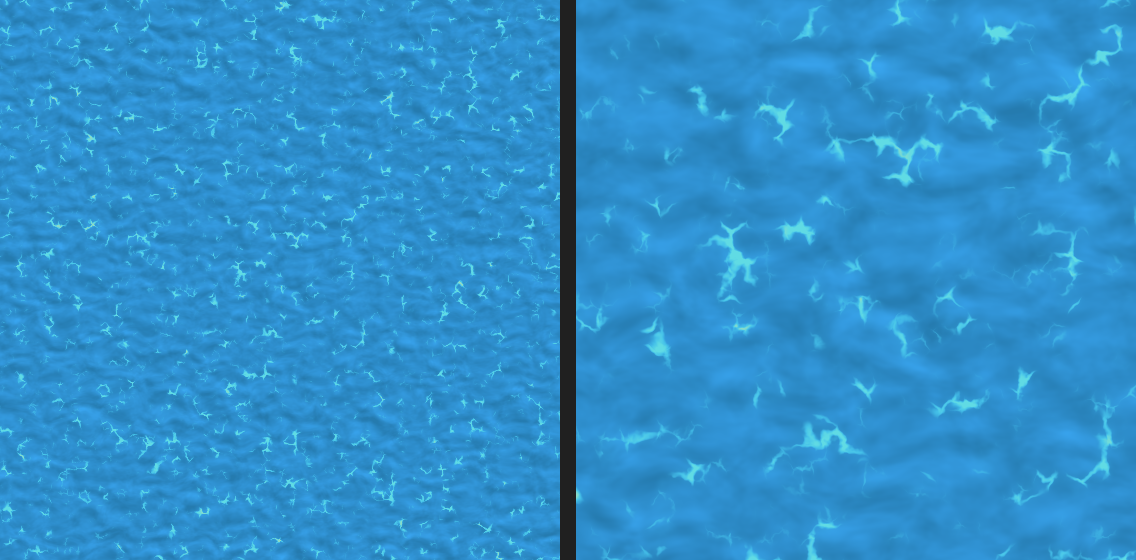
Left: the whole. Right: its middle third, enlarged.
Write a WebGL 2 fragment shader that draws this texture.

```glsl
#version 300 es
precision highp float;
// Sunlit pool water: small soft ripples shaded as a relief, overlaid with
// short broken caustic strands. Ripples are gradient noise; strands are
// warped Voronoi borders, thickened at junctions and masked by noise.

#define RIPPLE_SCALE vec2(23.0, 38.0)
#define RIPPLE_RELIEF 0.74
#define RIPPLE_BODY 0.20
#define TONE_MEAN 0.42
#define STRAND_CELLS 57.0
#define FINE_CELLS 88.0
#define STRAND_WARP 0.45
#define STRAND_WIDTH 0.34
#define STRAND_GAIN 1.05
#define HALO_GAIN 0.55
#define POINT_JITTER 0.84

uniform vec2 u_resolution;
out vec4 fragColor;

const vec3 DEEP = vec3(0.150, 0.495, 0.708);
const vec3 LIT = vec3(0.215, 0.630, 0.915);
const vec3 HAZE = vec3(0.225, 0.665, 0.905);
const vec3 CYAN = vec3(0.270, 0.760, 0.915);
const vec3 AQUA = vec3(0.390, 0.870, 0.890);
const vec3 PALE = vec3(0.600, 0.860, 0.740);

vec2 hash22(vec2 p) {
    vec3 q = fract(p.xyx * vec3(0.1031, 0.1030, 0.0973));
    q += dot(q, q.yzx + 33.33);
    return fract((q.xx + q.yz) * q.zy);
}

float cornerSlope(vec2 cell, vec2 offset) {
    return dot(hash22(cell) * 2.0 - 1.0, offset);
}

// Gradient noise, roughly -0.6 to 0.6
float noise(vec2 p) {
    vec2 i = floor(p), f = p - i;
    vec2 u = f * f * f * (f * (f * 6.0 - 15.0) + 10.0);
    vec2 e = vec2(1.0, 0.0);
    float low = mix(cornerSlope(i, f), cornerSlope(i + e.xy, f - e.xy), u.x);
    float high = mix(cornerSlope(i + e.yx, f - e.yx), cornerSlope(i + e.xx, f - e.xx), u.x);
    return mix(low, high, u.y);
}

float fbm(vec2 p) {
    float sum = 0.0, amp = 1.0;
    for (int k = 0; k < 4; k++) {
        sum += amp * noise(p);
        p = mat2(1.7, 0.9, -0.9, 1.7) * p + 17.3;
        amp *= 0.48;
    }
    return sum;
}

// Distances to the three nearest cell points
vec3 nearestThree(vec2 p) {
    vec2 i = floor(p), f = p - i;
    vec3 d = vec3(8.0);
    for (int y = -1; y <= 1; y++) {
        for (int x = -1; x <= 1; x++) {
            vec2 g = vec2(x, y);
            float r = length(g + 0.5 + POINT_JITTER * (hash22(i + g) - 0.5) - f);
            if (r < d.x) d = vec3(r, d.xy);
            else if (r < d.y) d = vec3(d.x, r, d.y);
            else d.z = min(d.z, r);
        }
    }
    return d;
}

// x: strand core, y: soft halo, z: junction blob
vec3 caustic(vec2 p, float cells, float mask) {
    vec2 q = p * cells;
    q += STRAND_WARP * vec2(fbm(q * 1.1 + 5.1), fbm(q * 1.1 + 71.7));
    vec3 d = nearestThree(q);
    float edge = d.y - d.x;
    float width = max(STRAND_WIDTH * (0.5 + 0.6 * mask), 1.5 * cells / u_resolution.y);
    float core = 1.0 - smoothstep(0.0, width, edge);
    float blob = 1.0 - smoothstep(0.06, 0.40, d.z - d.x);
    return vec3(core, exp(-2.5 * edge), blob) * mask;
}

void main() {
    vec2 p = gl_FragCoord.xy / u_resolution.y;

    // Ripple relief, lit from above
    vec2 q = p * RIPPLE_SCALE;
    q += 0.5 * vec2(noise(p * 21.0 + 3.7), noise(p * 21.0 + 41.2));
    float height = fbm(q);
    float relief = height - fbm(q + vec2(0.14, 0.38));
    float broad = noise(p * vec2(5.0, 8.0) + 9.4);
    float tone = TONE_MEAN + RIPPLE_RELIEF * relief + RIPPLE_BODY * height + 0.07 * broad;
    vec3 color = mix(DEEP, LIT, clamp(tone, -0.1, 1.1));

    // Short strands at two sizes, scattered evenly
    float patches = noise(p * 41.0 + 13.9) + 0.45 * noise(p * 19.0 + 27.5) + 0.15 * broad;
    float mask = smoothstep(0.0, 0.46, patches);
    float fineMask = smoothstep(0.02, 0.46, noise(p * 52.0 + 51.3) + 0.2 * patches);
    vec3 large = caustic(p, STRAND_CELLS, mask);
    vec3 fine = caustic(p + 7.7, FINE_CELLS, fineMask);

    float halo = HALO_GAIN * (large.y + 0.6 * fine.y);
    float glow = STRAND_GAIN * large.x * (1.0 + 0.55 * large.z) + 0.55 * fine.x;
    color = mix(color, HAZE, clamp(halo, 0.0, 0.7));
    color = mix(color, CYAN, smoothstep(0.18, 0.85, glow));
    color = mix(color, AQUA, 0.9 * smoothstep(0.65, 1.30, glow));

    // Rare warm glints on the brightest junctions
    float glint = smoothstep(0.16, 0.34, noise(p * 31.0 + 88.1));
    color = mix(color, PALE, 0.8 * glint * smoothstep(0.75, 1.3, glow));

    fragColor = vec4(color, 1.0);
}
```
